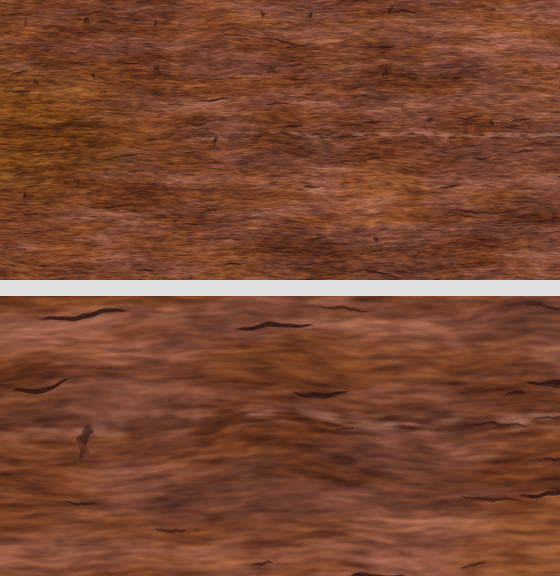
Top: the whole. Bottom: its middle third, enlarged.
Write a Shadertoy shader that draws this texture.

```glsl
const vec3 WARM_DARK  = vec3(0.29, 0.14, 0.085);
const vec3 WARM_MID   = vec3(0.45, 0.24, 0.135);
const vec3 WARM_LIGHT = vec3(0.60, 0.355, 0.20);
const vec3 ROSE_DARK  = vec3(0.33, 0.18, 0.14);
const vec3 ROSE_MID   = vec3(0.475, 0.275, 0.205);
const vec3 ROSE_LIGHT = vec3(0.64, 0.40, 0.31);
const vec3 GOLD_TINT  = vec3(1.06, 1.10, 0.74);
const vec3 CRACK      = vec3(0.17, 0.085, 0.07);
const vec3 SHEEN      = vec3(0.68, 0.49, 0.43);

const vec2 BLOTCH_FREQ = vec2(1.9, 5.0);
const vec2 STREAK_FREQ = vec2(5.0, 32.0);
const vec2 FLAKE_FREQ  = vec2(26.0, 52.0);
const vec2 FIBRE_FREQ  = vec2(20.0, 105.0);
const vec2 ROSE_FREQ   = vec2(3.2, 15.0);

const float BLOTCH_GAIN = 0.62;
const float GRAIN_GAIN  = 0.85;
const float RELIEF_GAIN = 0.28;
const float RELIEF_STEP = 0.004;
const float SEAM_HEIGHT = 0.515;

vec2 hash2(vec2 p) {
    vec3 h = fract(p.xyx * vec3(0.1031, 0.1030, 0.0973));
    h += dot(h, h.yzx + 33.33);
    return fract((h.xx + h.yz) * h.zy);
}

float corner(vec2 cell, vec2 offset, vec2 f) {
    return dot(hash2(cell + offset) * 2.0 - 1.0, f - offset);
}

float gradientNoise(vec2 p) {
    vec2 i = floor(p), f = fract(p);
    vec2 u = f * f * f * (f * (f * 6.0 - 15.0) + 10.0);
    float low  = mix(corner(i, vec2(0, 0), f), corner(i, vec2(1, 0), f), u.x);
    float high = mix(corner(i, vec2(0, 1), f), corner(i, vec2(1, 1), f), u.x);
    return mix(low, high, u.y);
}

float fbm(vec2 p, int octaves) {
    float sum = 0.0, gain = 1.0;
    for (int i = 0; i < octaves; i++) {
        sum += gain * gradientNoise(p);
        p = p * 2.03 + vec2(17.3, 9.1);
        gain *= 0.55;
    }
    return sum;
}

// Wood surface height: streaks, short flakes and thin fibres
float grain(vec2 p) {
    return 0.55 * fbm(p * STREAK_FREQ + 40.0, 3)
         + 0.32 * fbm(p * FLAKE_FREQ + 80.0, 2)
         + 0.50 * fbm(p * FIBRE_FREQ + 120.0, 2);
}

// Scattered tapered splits that follow the grain
float cracks(vec2 p, vec2 cellSize, float chance, float thickness, float blur) {
    float mask = 0.0;
    vec2 home = floor(p / cellSize);
    float wobble = cellSize.y * 0.16 * fbm(p * vec2(3.5, 1.5) / cellSize.x, 3);
    for (int y = -1; y <= 1; y++)
    for (int x = -1; x <= 1; x++) {
        vec2 cell = home + vec2(x, y);
        vec2 traits = hash2(cell + 311.0);
        vec2 d = p - (cell + 0.2 + 0.6 * hash2(cell + 157.0)) * cellSize;
        float halfLength = cellSize.x * mix(0.12, 0.46, traits.y * traits.y);
        d.y += wobble + d.x * (traits.y - 0.5) * 0.22;
        float taper = 1.0 - abs(d.x) / halfLength;
        float width = thickness * sqrt(max(taper, 0.0));
        float line = 1.0 - smoothstep(width - blur, width + blur, abs(d.y));
        mask = max(mask, line * smoothstep(0.0, 0.25, taper) * step(traits.x, chance));
    }
    return mask;
}

// Small ragged pits
float pits(vec2 p) {
    const float size = 0.21;
    vec2 cell = floor(p / size);
    vec2 d = p - (cell + 0.25 + 0.5 * hash2(cell + 77.0)) * size;
    float ragged = length(d * vec2(1.0, 0.8)) + 0.017 * fbm(p * vec2(75.0, 60.0), 2);
    return (1.0 - smoothstep(0.002, 0.013, ragged)) * step(hash2(cell + 19.0).x, 0.3);
}

vec3 ramp(vec3 dark, vec3 mid, vec3 light, float t) {
    return t < 0.5 ? mix(dark, mid, t * 2.0) : mix(mid, light, t * 2.0 - 1.0);
}

void mainImage(out vec4 fragColor, in vec2 fragCoord) {
    vec2 p = fragCoord / iResolution.y;
    float pixel = 1.0 / iResolution.y;
    vec2 q = p + vec2(0.0, 0.022 * fbm(p * vec2(2.5, 4.0) + 5.0, 3));

    // Tone from broad stains, grain and light raking from above
    float height = grain(q);
    float relief = height - grain(q + vec2(0.0, RELIEF_STEP));
    float blotch = fbm(q * BLOTCH_FREQ + 3.0, 4);
    float tone = 0.5 + BLOTCH_GAIN * blotch + GRAIN_GAIN * height + RELIEF_GAIN * relief;
    tone = clamp(tone, -0.15, 1.2);

    // Warm brown and rosy brown woods, golden towards the left
    float rose = smoothstep(-0.28, 0.32, fbm(q * ROSE_FREQ + 60.0, 4) + 0.15 * (p.x - 1.0));
    vec3 wood = mix(ramp(WARM_DARK, WARM_MID, WARM_LIGHT, tone),
                    ramp(ROSE_DARK, ROSE_MID, ROSE_LIGHT, tone), rose);
    float gold = smoothstep(0.75, 0.0, p.x + 0.5 * blotch)
               * smoothstep(0.32, 0.08, abs(q.y - 0.53));
    wood *= mix(vec3(1.0), GOLD_TINT, gold);

    // Broken pale seam
    float seam = smoothstep(0.016, 0.0, abs(q.y - SEAM_HEIGHT)) * smoothstep(0.5, 0.9, p.x);
    wood = mix(wood, SHEEN, 0.6 * seam * smoothstep(-0.1, 0.35, height + 0.1));

    // Splits, nicks and pits
    float damage = 0.85 * cracks(q, vec2(0.30, 0.10), 0.36, 0.0032, pixel);
    damage = max(damage, 0.60 * cracks(q + 4.0, vec2(0.10, 0.042), 0.30, 0.0020, pixel));
    damage = max(damage, 0.65 * pits(p));
    fragColor = vec4(mix(wood, CRACK, damage), 1.0);
}
```
